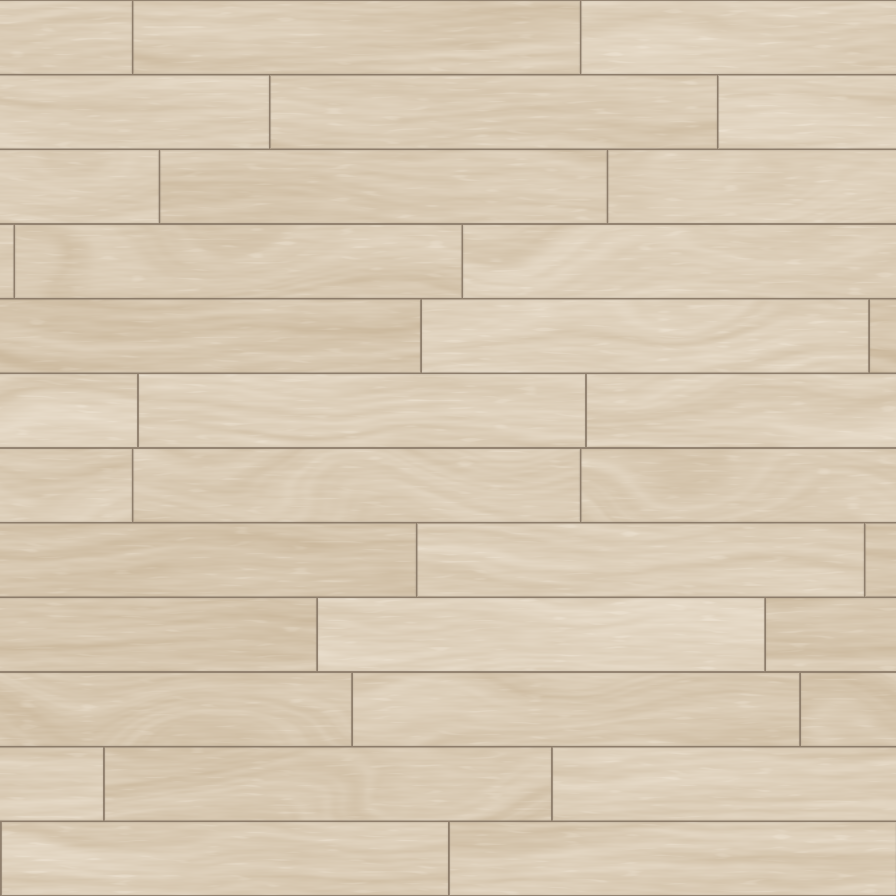
Reproduce this texture procedurally as a Shadertoy shader.

```glsl
// Pale wooden floor: twelve rows of staggered planks with soft grain and thin dark seams.

const float ROW_COUNT = 12.0;
const float PLANK_LENGTH = 0.5;
const float SEAM_HALF_WIDTH = 0.0009;
const float BEVEL_WIDTH = 0.0032;
const float BEVEL_SHADE = 0.08;
const float TONE_STRENGTH = 0.30;
const float BAND_STRENGTH = 0.34;
const float STRIPE_STRENGTH = 0.30;
const float FIBRE_STRENGTH = 0.17;
const float FLECK_STRENGTH = 0.22;
const vec3 DARK_WOOD = vec3(0.795, 0.722, 0.615);
const vec3 LIGHT_WOOD = vec3(0.908, 0.862, 0.792);
const vec3 SEAM_COLOR = vec3(0.530, 0.465, 0.395);

// Per row, from the bottom: joint position, tone of first plank, tone of second plank.
const vec3 ROWS[12] = vec3[12](
    vec3(0.001,  0.0,  0.1), vec3(0.116, -0.4,  0.2),
    vec3(0.393, -0.2, -0.4), vec3(0.354,  0.7, -0.5),
    vec3(0.465,  0.3, -0.7), vec3(0.148,  0.0, -0.1),
    vec3(0.154,  0.3,  0.3), vec3(0.470,  0.5, -0.5),
    vec3(0.016, -0.2,  0.4), vec3(0.178, -0.2,  0.4),
    vec3(0.301, -0.1,  0.3), vec3(0.148, -0.1,  0.3));

float hash(vec2 p) {
    vec3 q = fract(p.xyx * 0.1031);
    q += dot(q, q.yzx + 33.33);
    return fract((q.x + q.y) * q.z);
}

vec2 gradient(vec2 cell) {
    float angle = 6.28318 * hash(cell);
    return vec2(cos(angle), sin(angle));
}

float gradientNoise(vec2 p) {
    vec2 i = floor(p), f = p - i;
    vec2 u = f * f * f * (f * (f * 6.0 - 15.0) + 10.0);
    vec2 e = vec2(1.0, 0.0);
    float bottom = mix(dot(gradient(i), f), dot(gradient(i + e), f - e), u.x);
    float top = mix(dot(gradient(i + e.yx), f - e.yx),
                    dot(gradient(i + 1.0), f - 1.0), u.x);
    return mix(bottom, top, u.y);
}

// Lightness offset of the wood; p.x is along the plank, p.y runs 0..1 across it.
float woodGrain(vec2 p, vec2 seed) {
    // Bent growth rings: some planks nearly straight, others strongly arched.
    float character = hash(seed + 7.0);
    float bend = mix(0.25, 1.8, character * character);
    float ring = p.y + bend * gradientNoise(vec2(p.x * 4.5, p.y * 0.7) + seed);
    ring += 0.06 * gradientNoise(vec2(p.x * 14.0, p.y * 3.0) + seed);
    float band = gradientNoise(vec2(p.x * 2.5, ring * 3.2) + seed.yx);
    float stripe = gradientNoise(vec2(p.x * 3.0, ring * 9.0) + seed + 31.0);
    stripe *= mix(1.3, 0.6, character);

    // Fine fibres and short pale flecks.
    float fibre = gradientNoise(vec2(p.x * 16.0, p.y * 15.0) + seed.yx + 57.0)
                + 0.7 * gradientNoise(vec2(p.x * 34.0, p.y * 27.0) + seed + 83.0);
    float fleck = gradientNoise(vec2(p.x * 30.0, p.y * 19.0) + seed + 119.0);
    fleck = smoothstep(0.25, 0.55, fleck);

    return BAND_STRENGTH * band + STRIPE_STRENGTH * stripe
         + FIBRE_STRENGTH * fibre + FLECK_STRENGTH * fleck;
}

void mainImage(out vec4 fragColor, in vec2 fragCoord) {
    vec2 uv = fragCoord / iResolution.xy;
    float pixel = 1.0 / min(iResolution.x, iResolution.y);

    // Find the plank; the pair in each row wraps around the canvas.
    float row = min(floor(uv.y * ROW_COUNT), ROW_COUNT - 1.0);
    vec3 rowData = ROWS[int(row)];
    float along = uv.x - rowData.x;
    float column = floor(along / PLANK_LENGTH);
    float plank = mod(column, 2.0);
    vec2 local = vec2(along - column * PLANK_LENGTH, uv.y * ROW_COUNT - row);

    // Wood tone and grain.
    vec2 id = vec2(row + 1.0, plank + 3.0);
    vec2 seed = floor(200.0 * vec2(hash(id), hash(id + 19.0))) + 0.37;
    float tone = plank < 0.5 ? rowData.y : rowData.z;
    float lightness = 0.53 + TONE_STRENGTH * tone + woodGrain(local, seed);
    vec3 color = mix(DARK_WOOD, LIGHT_WOOD, clamp(lightness, 0.0, 1.1));

    // Softly shaded edges and the seams between planks.
    vec2 edge = vec2(min(local.x, PLANK_LENGTH - local.x),
                     min(local.y, 1.0 - local.y) / ROW_COUNT);
    float seamDistance = min(edge.x, edge.y);
    color *= 1.0 - BEVEL_SHADE * (1.0 - smoothstep(0.0, BEVEL_WIDTH, seamDistance));
    float seam = 1.0 - smoothstep(-0.5 * pixel, 0.5 * pixel, seamDistance - SEAM_HALF_WIDTH);
    color = mix(color, SEAM_COLOR, 0.9 * seam);

    fragColor = vec4(color, 1.0);
}
```
